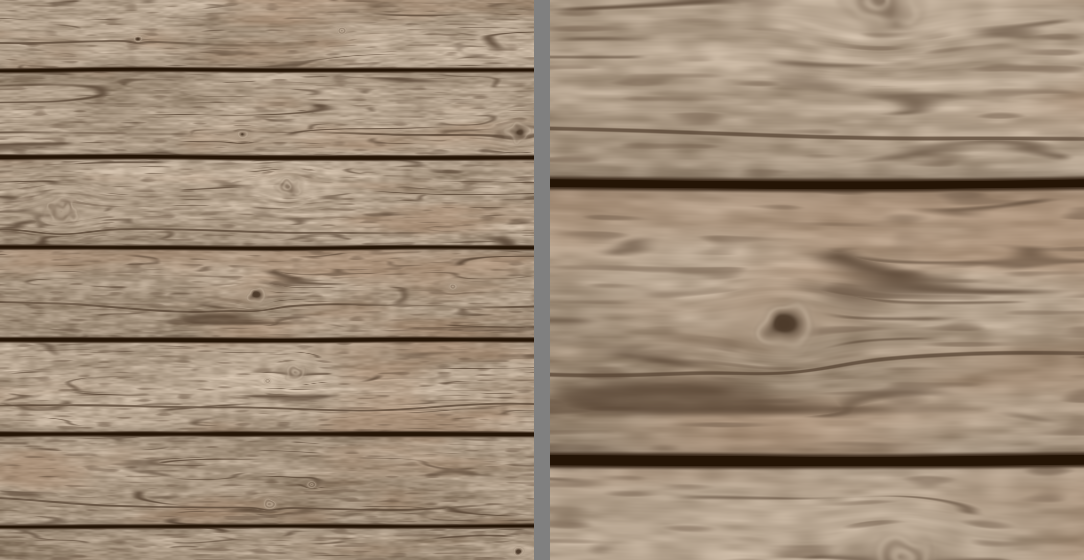
Left: the whole. Right: its middle third, enlarged.
This texture is drawn by a Shadertoy shader. Its source:

```glsl
// Weathered horizontal timber planks with dark gaps, fine grain, cracks and knots.

const int   GAP_COUNT    = 6;
const float FIRST_GAP    = 0.061;   // height of the lowest gap
const float GAP_PITCH    = 0.162;   // mean plank height
const float GAP_DRIFT    = 0.011;   // uneven plank heights
const float GAP_HALF     = 0.0021;  // half width of the dark core
const float GAP_SOFT     = 0.0024;  // worn edge beside the core
const int   KNOTS        = 2;       // per plank
const float KNOT_MIN     = 0.006;
const float KNOT_MAX     = 0.026;
const float GRAIN_WAVE   = 0.016;
const float CRACK_AMOUNT = 0.75;

const vec3 PALE  = vec3(0.73, 0.66, 0.58);
const vec3 WOOD  = vec3(0.66, 0.59, 0.51);
const vec3 RUST  = vec3(0.62, 0.48, 0.37);
const vec3 CRACK = vec3(0.42, 0.34, 0.27);
const vec3 DEEP  = vec3(0.25, 0.18, 0.12);
const vec3 GAP   = vec3(0.14, 0.08, 0.02);

float hash(vec2 p) {
    return fract(sin(dot(p, vec2(127.1, 311.7))) * 43758.5);
}

float noise(vec2 p) {
    vec2 i = floor(p), f = fract(p);
    f = f * f * (3.0 - 2.0 * f);
    return mix(mix(hash(i), hash(i + vec2(1, 0)), f.x),
               mix(hash(i + vec2(0, 1)), hash(i + vec2(1, 1)), f.x), f.y);
}

float fbm(vec2 p) {
    float sum = 0.0, amp = 0.5333;
    for (int i = 0; i < 4; i++) {
        sum += amp * noise(p);
        p = p * 2.03 + 7.7;
        amp *= 0.5;
    }
    return sum;
}

float gapHeight(float k) {
    float s = sin(k * 0.491);
    return FIRST_GAP + GAP_PITCH * k + GAP_DRIFT * s * s;
}

// Thin contour lines of a stretched noise, broken up by a second one.
float cracks(vec2 g, vec2 freq, float width, float cover) {
    float line = 1.0 - smoothstep(0.0, width, abs(noise(g * freq) - 0.5));
    float mask = noise(g * freq * vec2(1.7, 0.8) + 31.0);
    return line * smoothstep(cover, cover + 0.2, mask);
}

void mainImage(out vec4 fragColor, in vec2 fragCoord) {
    float pixel = 1.0 / iResolution.y;
    vec2 p = fragCoord * pixel;

    // Gaps: find the plank and the signed height above the nearest gap
    float plank = 0.0, above = 1.0, gapHalf = GAP_HALF;
    for (int i = 0; i < GAP_COUNT; i++) {
        float k = float(i);
        float wobble = 0.004 * (noise(vec2(p.x * 4.0, k * 7.3)) - 0.5);
        float h = p.y - gapHeight(k) - wobble;
        plank += step(0.0, h);
        if (abs(h) < abs(above)) {
            above = h;
            gapHalf = GAP_HALF * (0.6 + 0.5 * hash(vec2(k, 4.0))
                    + 0.5 * noise(vec2(p.x * 12.0, k * 5.1)));
        }
    }
    float low = gapHeight(plank - 1.0), high = gapHeight(plank);

    // Knots: rings and hearts, with the grain bowed around them
    vec2 g = p;
    g.y += GRAIN_WAVE * (noise(vec2(p.x * 3.0 + plank * 9.1, p.y * 9.0)) - 0.5);
    float knot = 0.0, ring = 0.0, heart = 0.0;
    for (int i = 0; i < KNOTS; i++) {
        vec2 id = vec2(plank, float(i) * 3.7 + 1.3);
        float size = hash(id + 11.0);
        float radius = mix(KNOT_MIN, KNOT_MAX, size * size);
        vec2 centre = vec2((float(i) + hash(id)) / float(KNOTS),
                           mix(low, high, 0.2 + 0.6 * hash(id + 5.0)));
        vec2 d = (p - centre) / radius;
        vec2 bow = d * vec2(0.4, 0.65);
        g.y -= 0.75 * d.y * radius * exp(-dot(bow, bow));
        float dist = length(d * vec2(0.8, 1.0)) + 0.5 * (noise(p * 90.0) - 0.5);
        float mask = 1.0 - smoothstep(0.7, 1.25, dist);
        knot = max(knot, mask);
        ring = max(ring, mask * (0.5 + 0.5 * cos(dist * 12.0)));
        heart = max(heart, (1.0 - smoothstep(0.2, 0.6, dist)) * step(0.55, hash(id + 23.0)));
    }
    g.x += plank * 17.3;

    // Grain tone, from broad bands down to fibres
    float tone = 0.15 + 0.4 * (hash(vec2(plank, 2.0)) - 0.5);
    tone += 3.2 * (fbm(g * vec2(4.0, 22.0)) - 0.5);
    tone += 3.4 * (fbm(g * vec2(13.0, 120.0)) - 0.5);
    tone += 1.5 * (noise(g * vec2(70.0, 260.0)) - 0.5);
    vec3 colour = WOOD + (PALE - WOOD) * tone;

    // Warm stains
    float stain = smoothstep(0.52, 0.8, fbm(g * vec2(3.0, 13.0) + 50.0));
    colour = mix(colour, RUST, 0.4 * stain);

    // Fine pits, cracks and one long split per plank
    float pits = smoothstep(0.66, 0.95, noise(g * vec2(28.0, 210.0) + 9.0));
    colour = mix(colour, CRACK, 0.45 * pits);
    float crack = max(cracks(g, vec2(3.5, 42.0), 0.06, 0.55),
                      0.7 * cracks(g, vec2(9.0, 85.0), 0.11, 0.58));
    float splitY = mix(low, high, 0.1 + 0.3 * hash(vec2(plank, 8.0)))
                 + 0.016 * (noise(vec2(g.x * 4.0, 3.0)) - 0.5);
    float split = 1.0 - smoothstep(0.0005, 0.0012 + pixel, abs(g.y - splitY));
    split *= smoothstep(0.4, 0.7, noise(vec2(g.x * 3.0, 70.0)));
    colour = mix(colour, mix(CRACK, DEEP, 0.5), CRACK_AMOUNT * max(crack, split));

    // Knot colours
    colour = mix(colour, mix(PALE, CRACK, 0.6 * ring), 0.55 * knot);
    colour = mix(colour, DEEP, 0.85 * heart);

    // Plank edges: soft shade beside the gap, then the dark gap itself
    float edge = abs(above);
    colour *= 1.0 - 0.16 * exp(-edge / 0.006);
    colour = mix(colour, DEEP, 1.0 - smoothstep(gapHalf, gapHalf + GAP_SOFT + pixel, edge));
    colour = mix(colour, GAP, 1.0 - smoothstep(gapHalf - 0.5 * pixel, gapHalf + 0.5 * pixel, edge));

    fragColor = vec4(clamp(colour, 0.0, 1.0), 1.0);
}
```
